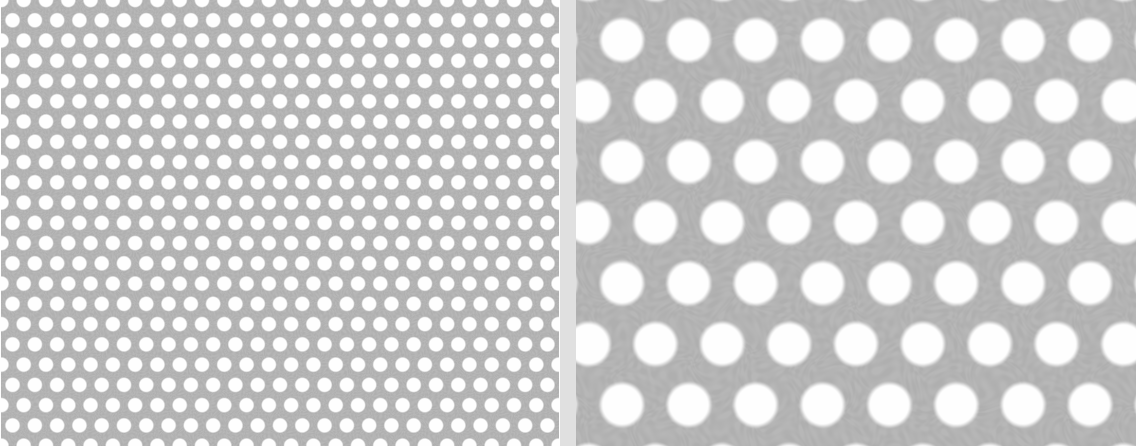
Left, the full canvas; right, a detail of the centre.
Give the GLSL for this pattern, as a Shadertoy shader.

```glsl
// Perforated grey sheet: round white holes in staggered rows, with a thin
// white margin at the left and right. Two rectangular lattices, offset by half
// a cell, make the stagger; layered sines add a faint mottle to the grey.

const vec2  PITCH       = vec2(0.04997, 0.04542); // hole and row spacing, canvas height = 1
const float HOLE_RADIUS = 0.0161;
const float EDGE_SOFT   = 0.0023;                 // half width of the soft rim
const float MARGIN      = 0.0023;                 // white strip at each side
const float CENTRE_Y    = 0.0004;                 // height of the middle row above centre
const float MOTTLE      = 0.016;
const vec3  SHEET       = vec3(0.702);
const vec3  WHITE       = vec3(0.996);

// Distance to the nearest point of a rectangular lattice
float latticeDistance(vec2 p, vec2 cell) {
    return length(p - cell * round(p / cell));
}

// Signed distance to the nearest hole, negative inside
float holeDistance(vec2 p) {
    vec2 cell = PITCH * vec2(1.0, 2.0);
    float rows = latticeDistance(p, cell);
    float staggered = latticeDistance(p - 0.5 * cell, cell);
    return min(rows, staggered) - HOLE_RADIUS;
}

// Fine mottle in -1..1 from rotated, warped sines
float mottle(vec2 p) {
    const mat2 turn = mat2(0.8, 0.6, -0.6, 0.8);
    vec2 q = p * 420.0;
    float sum = 0.0;
    for (int i = 0; i < 4; i++) {
        q = turn * q * 1.13 + 1.7 * sin(q.yx * 0.37);
        sum += sin(q.x) * sin(q.y);
    }
    return clamp(sum * 0.6, -1.0, 1.0);
}

void mainImage(out vec4 fragColor, in vec2 fragCoord) {
    vec2 p = (fragCoord - 0.5 * iResolution.xy) / iResolution.y;
    float pixel = 1.0 / iResolution.y;
    float soft = max(EDGE_SOFT, 0.75 * pixel);

    // Grey sheet
    vec3 color = SHEET + MOTTLE * mottle(p);

    // Holes
    float hole = holeDistance(p - vec2(0.0, CENTRE_Y));
    color = mix(WHITE, color, smoothstep(-soft, soft, hole));

    // Side margins
    float halfWidth = 0.5 * iResolution.x / iResolution.y;
    float inside = halfWidth - MARGIN - abs(p.x);
    color = mix(WHITE, color, smoothstep(-0.5 * pixel, 0.5 * pixel, inside));

    fragColor = vec4(color, 1.0);
}
```
